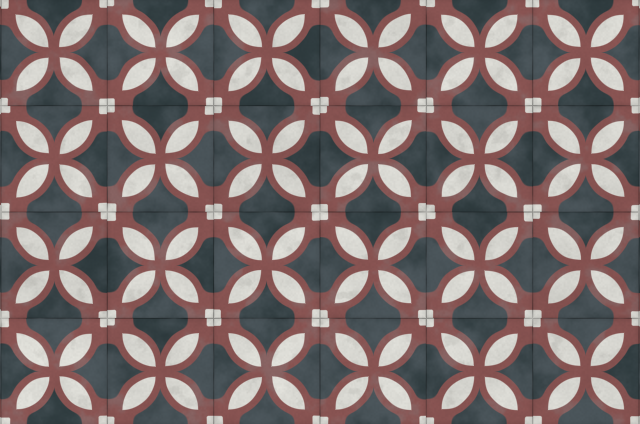
Give the GLSL for this pattern, as a Shadertoy shader.

```glsl
// Cement floor tiles, six across and four down: each has four white petals on
// a red lattice over slate, with a small white square at every corner.
// Folded distance functions give the shapes; hash and noise give the wear.

#define TILE 0.2508         // tile side, in canvas heights
#define PETAL_MID 0.2885    // petal centre, along the tile diagonal
#define PETAL_LEN 0.2185    // petal half length
#define PETAL_WID 0.092     // petal half width
#define BAND 0.066          // red border around a petal
#define CORNER_R 0.24       // red disc at each tile corner
#define BLEND 0.09          // softness where border and disc join
#define SQUARE 0.076        // half side of the corner square
#define JOINT 0.005         // half width of the joint
#define WOBBLE 0.010        // unevenness of the poured edges
#define MOTTLE 0.10         // strength of the surface stains

const vec3 SLATE_DARK  = vec3(0.185, 0.235, 0.248);
const vec3 SLATE_LIGHT = vec3(0.285, 0.325, 0.345);
const vec3 RED_DEEP    = vec3(0.530, 0.325, 0.318);
const vec3 RED_DUSTY   = vec3(0.515, 0.375, 0.372);
const vec3 CHALK       = vec3(0.845, 0.843, 0.820);

float hash(vec2 p) {
    vec3 q = fract(vec3(p.xyx) * 0.1031);
    q += dot(q, q.yzx + 33.33);
    return fract((q.x + q.y) * q.z);
}

float noise(vec2 p) {
    vec2 i = floor(p), f = fract(p);
    f = f * f * (3.0 - 2.0 * f);
    return mix(mix(hash(i), hash(i + vec2(1, 0)), f.x),
               mix(hash(i + vec2(0, 1)), hash(i + vec2(1, 1)), f.x), f.y);
}

float fbm(vec2 p) {
    float sum = 0.0, amp = 0.5;
    for (int i = 0; i < 4; i++) {
        sum += amp * noise(p);
        p = p * 2.03 + 17.7;
        amp *= 0.5;
    }
    return sum / 0.9375;
}

float smoothMin(float a, float b, float k) {
    float h = max(k - abs(a - b), 0.0) / k;
    return min(a, b) - 0.25 * k * h * h;
}

// Lens between two circular arcs, long axis along x
float lens(vec2 p, float len, float wid) {
    p = abs(p);
    float r = (len * len + wid * wid) / (2.0 * wid);
    float d = r - wid;
    return p.y * len > d * (len - p.x) * -1.0 && (p.x - len) * d > p.y * len
        ? length(p - vec2(len, 0.0))
        : length(p + vec2(0.0, d)) - r;
}

float roundedBox(vec2 p, vec2 size, float r) {
    vec2 q = abs(p) - size + r;
    return length(max(q, 0.0)) + min(max(q.x, q.y), 0.0) - r;
}

float cover(float d, float soft) {
    return 1.0 - smoothstep(-soft, soft, d);
}

void mainImage(out vec4 fragColor, in vec2 fragCoord) {
    vec2 uv = (fragCoord - 0.5 * iResolution.xy) / (iResolution.y * TILE);
    vec2 id = floor(uv);
    vec2 p = fract(uv) - 0.5;
    float soft = max(0.8 / (iResolution.y * TILE), 0.007);

    // Each tile is poured with its own slight wobble
    vec2 seed = uv + 13.0 * id;
    vec2 drift = vec2(noise(seed * 7.0), noise(seed * 7.0 + 41.0)) - 0.5;
    vec2 s = p + WOBBLE * drift;

    // Fold to one quadrant, then turn so x follows the diagonal
    vec2 f = abs(s);
    vec2 diag = vec2(f.x + f.y, f.y - f.x) * 0.70710678;
    float petal = lens(diag - vec2(PETAL_MID, 0.0), PETAL_LEN, PETAL_WID);
    float disc = length(f - 0.5) - CORNER_R;
    float lattice = smoothMin(petal - BAND, disc, BLEND);

    // Corner squares differ a little from tile to tile
    vec2 quad = step(0.0, p);
    vec2 key = id * 2.0 + quad;
    vec2 size = SQUARE + 0.024 * (vec2(hash(key + 3.1), hash(key + 8.7)) - 0.5);
    float square = roundedBox(f - 0.5, size, 0.018);

    // Stains, fine grain, and tone per tile and per slate field
    float stain = fbm(seed * 5.0);
    float grain = noise(uv * 60.0) - 0.5;
    float side = abs(p.x) > abs(p.y) ? 2.0 + quad.x : quad.y;
    float tone = hash(id * 4.0 + vec2(side, 5.0));
    float slateMix = smoothstep(0.1, 0.9, 0.55 * tone + 0.9 * stain - 0.17);
    vec3 slate = mix(SLATE_DARK, SLATE_LIGHT, slateMix);
    vec3 red = mix(RED_DEEP, RED_DUSTY, smoothstep(0.5, 0.75, stain));
    vec3 white = CHALK - 0.05 * smoothstep(0.55, 0.8, fbm(seed * 9.0 + 5.0));

    vec3 col = mix(slate, red, cover(lattice, soft));
    col = mix(col, white, cover(min(petal, square), soft));
    col *= 1.0 + MOTTLE * (stain - 0.5) + 0.035 * grain;
    col *= 0.98 + 0.04 * hash(id + 21.0);

    // Thin joints with broken, darkened edges
    float edge = 0.5 - max(abs(p.x), abs(p.y));
    float joint = cover(edge - JOINT, soft);
    col *= 1.0 - joint * (0.16 + 0.22 * noise(uv * 11.0));
    col *= 1.0 - 0.05 * cover(edge - 0.025, 0.025);

    fragColor = vec4(col, 1.0);
}
```
